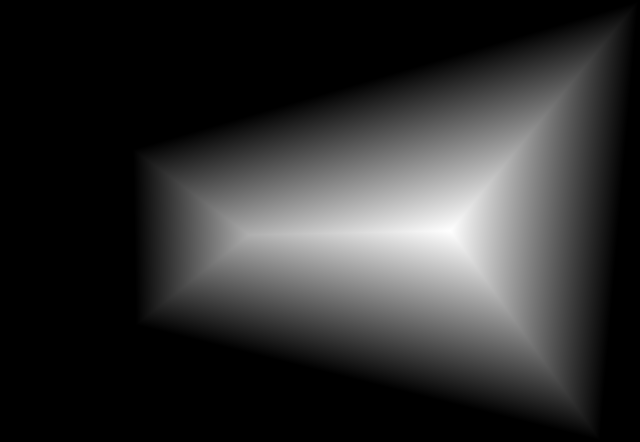
Give the GLSL for this texture map, as a WebGL 2 fragment shader.

```glsl
#version 300 es
precision highp float;
// A four-sided hipped roof of light: brightness grows with distance from the nearest edge.

// Corners in units of the canvas height, clockwise from the upper left
#define UPPER_LEFT  vec2(0.3010, 0.6617)
#define UPPER_RIGHT vec2(1.4436, 0.9962)
#define LOWER_RIGHT vec2(1.3571, 0.0038)
#define LOWER_LEFT  vec2(0.3080, 0.2650)
#define PEAK_DEPTH  0.378

uniform vec2 u_resolution;
out vec4 fragColor;

// Signed distance to the line a-b, positive on its right-hand side
float insideDistance(vec2 p, vec2 a, vec2 b) {
    vec2 along = normalize(b - a);
    return dot(p - a, vec2(along.y, -along.x));
}

void main() {
    vec2 p = gl_FragCoord.xy / u_resolution.y;
    vec2 corners[4] = vec2[4](UPPER_LEFT, UPPER_RIGHT, LOWER_RIGHT, LOWER_LEFT);

    // The nearest edge sets the depth, which leaves creases along the bisectors
    float depth = PEAK_DEPTH;
    for (int i = 0; i < 4; i++) {
        depth = min(depth, insideDistance(p, corners[i], corners[(i + 1) % 4]));
    }

    // Linear ramp from black at the edges to white at the peak
    float light = clamp(depth / PEAK_DEPTH, 0.0, 1.0);
    fragColor = vec4(vec3(light), 1.0);
}
```
